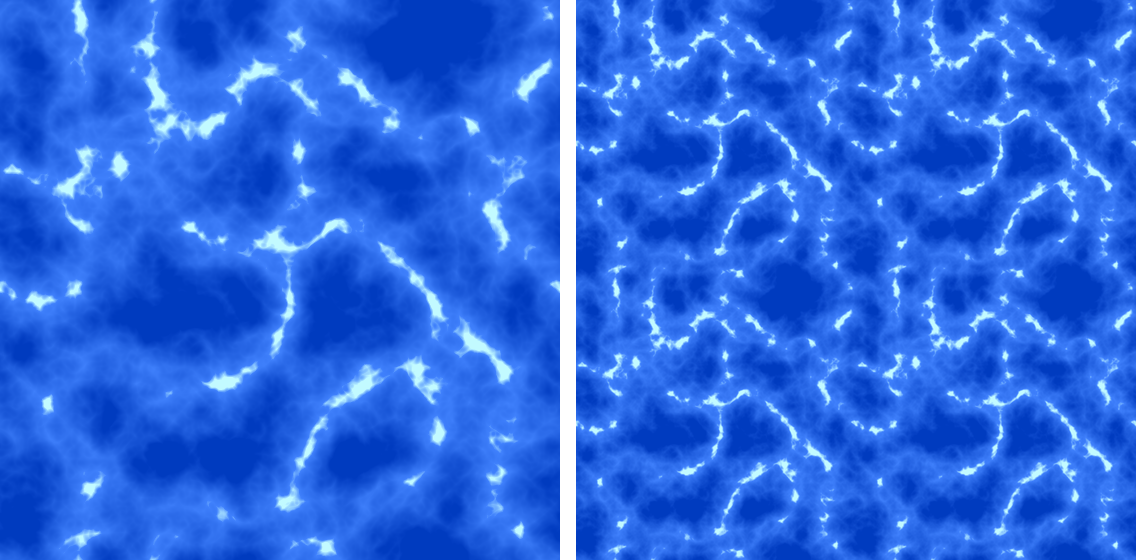
Left: one tile. Right: repeated 2 by 2.
Write a WebGL 1 fragment shader that draws this texture.

```glsl
precision highp float;
// Tiling blue energy field: inverted turbulence with pale glowing ribbons along its creases.

uniform vec2 u_resolution;

// Random unit gradient for a lattice corner, repeating every period cells
vec2 cornerGradient(vec2 corner, float period) {
    vec2 wrapped = mod(corner, period);
    float h = fract(sin(dot(wrapped, vec2(127.1, 311.7)) + period * 7.3) * 43758.55);
    float angle = 6.28319 * h;
    return vec2(cos(angle), sin(angle));
}

// Gradient noise that wraps after period cells
float gradientNoise(vec2 p, float period) {
    vec2 cell = floor(p);
    vec2 f = p - cell;
    vec2 fade = f * f * f * (f * (f * 6.0 - 15.0) + 10.0);
    vec2 right = vec2(1.0, 0.0);
    vec2 up = vec2(0.0, 1.0);
    float a = dot(cornerGradient(cell, period), f);
    float b = dot(cornerGradient(cell + right, period), f - right);
    float c = dot(cornerGradient(cell + up, period), f - up);
    float d = dot(cornerGradient(cell + 1.0, period), f - 1.0);
    return mix(mix(a, b, fade.x), mix(c, d, fade.x), fade.y);
}

// Sum of folded octaves; each is shifted so that lattice points do not line up
float turbulence(vec2 uv) {
    float sum = 0.0;
    float weight = 0.516;
    float period = 4.0;
    vec2 shift = vec2(0.37, 0.71);
    for (int i = 0; i < 5; i++) {
        sum += weight * abs(gradientNoise(uv * period + shift, period));
        weight *= 0.5;
        period *= 2.0;
        shift += vec2(1.618, 2.414);
    }
    return sum * 4.65;
}

void main() {
    vec2 uv = gl_FragCoord.xy / u_resolution;
    float depth = turbulence(uv);

    // Soft blue clouds
    vec3 deepBlue = vec3(0.0, 0.23, 0.75);
    vec3 brightBlue = vec3(0.25, 0.505, 0.99);
    vec3 color = mix(brightBlue, deepBlue, clamp((depth - 0.39) / 1.01, 0.0, 1.0));

    // Pale ribbons where the folds meet
    vec3 paleCyan = vec3(0.76, 0.98, 1.0);
    float glow = clamp((0.40 - depth) / 0.17, 0.0, 1.0);
    color = mix(color, paleCyan, glow);

    gl_FragColor = vec4(color, 1.0);
}
```
